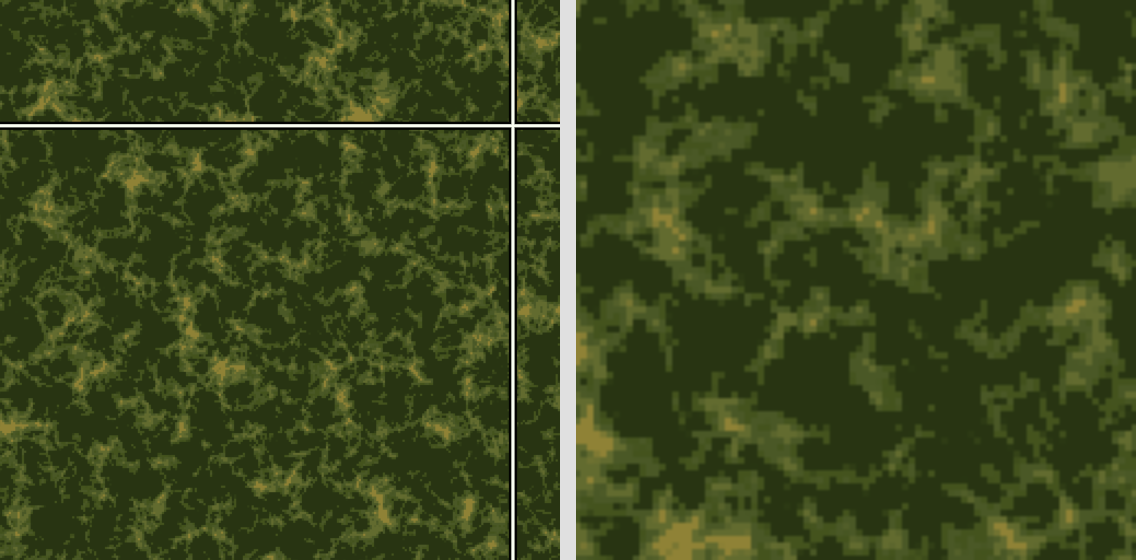
Left, the full canvas; right, a detail of the centre.
A Shadertoy shader for this pattern:

```glsl
// Mottled woodland camouflage tiles, divided by thin white seams with black edges.
#define TILE 1.0                    // tile side, in canvas heights
#define SEAM vec2(0.9160, 0.7754)   // where the seams cross
#define WHITE_HALF 0.0029           // half width of the white core
#define BLACK_HALF 0.0073           // half width including the black edges
#define BLOCKS 256.0                // mosaic blocks per canvas height
#define WARP 0.006                  // wobble of the patches
#define DARK_LEVEL 0.452            // noise level where green begins
#define LIGHT_LEVEL 0.497
#define OLIVE_LEVEL 0.552
#define GOLD_LEVEL 0.640
#define SOFT 0.007                  // blend between neighbouring tones

const vec3 DARK  = vec3(0.155, 0.205, 0.070);
const vec3 GREEN = vec3(0.265, 0.325, 0.115);
const vec3 LIGHT = vec3(0.290, 0.345, 0.150);
const vec3 OLIVE = vec3(0.385, 0.420, 0.185);
const vec3 GOLD  = vec3(0.560, 0.510, 0.210);
const vec3 BLACK = vec3(0.010, 0.015, 0.005);
const vec3 WHITE = vec3(0.980, 1.000, 0.950);

vec2 hash2(vec2 p) {
    vec3 q = fract(p.xyx * vec3(0.1031, 0.1030, 0.0973));
    q += dot(q, q.yzx + 33.33);
    return fract((q.xx + q.yz) * q.zy);
}

// Distance to the nearest scattered point
float cellular(vec2 p) {
    vec2 cell = floor(p), local = p - cell;
    float nearest = 4.0;
    for (int y = -1; y <= 1; y++)
    for (int x = -1; x <= 1; x++) {
        vec2 o = vec2(x, y);
        vec2 d = o + hash2(cell + o) - local;
        nearest = min(nearest, dot(d, d));
    }
    return sqrt(nearest);
}

// Four cellular layers: dark rounded islands in a ragged green net
float foliage(vec2 p) {
    p += WARP * sin(p.yx * 47.0 + 2.0 * sin(p * 29.0));
    float sum = 0.22 * cellular(p * 8.0 + 3.7);
    sum += 0.33 * cellular(p * 20.0 + 51.3);
    sum += 0.27 * cellular(p * 46.0 + 17.9);
    return sum + 0.18 * cellular(p * 100.0 + 83.1);
}

float above(float level, float v) {
    return smoothstep(level - SOFT, level + SOFT, v);
}

vec3 camouflage(vec2 p) {
    float v = foliage(p);
    vec3 c = mix(DARK, GREEN, above(DARK_LEVEL, v));
    c = mix(c, LIGHT, above(LIGHT_LEVEL, v));
    c = mix(c, OLIVE, above(OLIVE_LEVEL, v));
    return mix(c, GOLD, above(GOLD_LEVEL, v));
}

// Mosaic of blocks with softened joins
vec3 mosaic(vec2 p, vec2 offset) {
    vec2 g = p * BLOCKS - 0.5;
    vec2 block = floor(g);
    vec2 w = smoothstep(0.15, 0.85, g - block);
    vec3 sum = vec3(0.0);
    for (int y = 0; y < 2; y++)
    for (int x = 0; x < 2; x++) {
        vec2 o = vec2(x, y);
        vec2 k = mix(1.0 - w, w, o);
        sum += k.x * k.y * camouflage((block + o + 0.5) / BLOCKS + offset);
    }
    return sum;
}

void mainImage(out vec4 fragColor, in vec2 fragCoord) {
    vec2 uv = fragCoord / iResolution.y;
    float aa = 0.7 / iResolution.y;

    // Each tile takes its own piece of foliage
    vec2 t = (uv - SEAM) / TILE;
    vec3 color = mosaic(uv, floor(t) * vec2(3.7, 5.3));

    // Seams: black edges first, then the white core
    vec2 d = abs(t - round(t)) * TILE;
    float seam = min(d.x, d.y);
    color = mix(BLACK, color, smoothstep(-aa, aa, seam - BLACK_HALF));
    color = mix(WHITE, color, smoothstep(-aa, aa, seam - WHITE_HALF));
    fragColor = vec4(color, 1.0);
}
```
